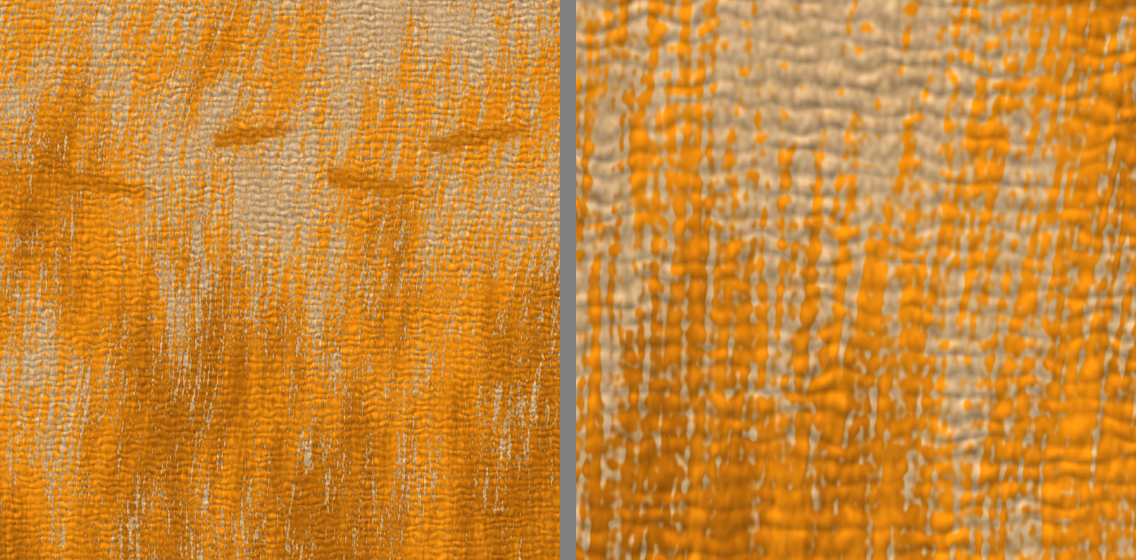
Left, the full canvas; right, a detail of the centre.
This texture is drawn by a WebGL 1 fragment shader. Its source:

```glsl
precision highp float;
uniform vec2 u_resolution;

#define THREADS vec2(82.0, 77.0)
#define RELIEF 0.22
#define LEAN 0.09
#define BARE_BIAS -0.10
#define BARE_RISE 0.52
#define GRIT 0.65
#define STROKES 4
#define BRIGHT_PAINT vec3(0.895, 0.53, 0.065)
#define DARK_PAINT vec3(0.69, 0.39, 0.045)
#define PALE_CANVAS vec3(0.80, 0.68, 0.53)
#define TAN_CANVAS vec3(0.73, 0.585, 0.41)

const float PI = 3.14159;

float hash(vec2 p) {
  return fract(sin(dot(p, vec2(127.1, 311.7))) * 43758.5);
}

float cornerSlope(vec2 cell, vec2 offset) {
  float angle = 2.0 * PI * hash(cell);
  return dot(vec2(cos(angle), sin(angle)), offset);
}

// Gradient noise, roughly -0.7 to 0.7
float noise(vec2 p) {
  vec2 i = floor(p);
  vec2 f = p - i;
  vec2 u = f * f * f * (f * (f * 6.0 - 15.0) + 10.0);
  vec2 e = vec2(1.0, 0.0);
  float low = mix(cornerSlope(i, f), cornerSlope(i + e.xy, f - e.xy), u.x);
  float high = mix(cornerSlope(i + e.yx, f - e.yx), cornerSlope(i + e.xx, f - e.xx), u.x);
  return mix(low, high, u.y);
}

// Height of a soft plain weave, one thread per unit
float weaveHeight(vec2 q) {
  vec2 thread = floor(q);
  vec2 profile = abs(sin(PI * q));
  float weft = profile.y * (0.6 + 0.4 * sin(PI * (q.x + thread.y)));
  float warp = profile.x * (0.4 - 0.4 * sin(PI * (q.y + thread.x)));
  return sqrt(weft * weft + 0.6 * warp * warp);
}

// Opacity of short, dry, nearly level brush marks
float levelStrokes(vec2 uv) {
  float opacity = 0.0;
  for (int i = 0; i < STROKES; i++) {
    float id = float(i);
    vec2 center = vec2(0.20 + 0.22 * id + 0.06 * hash(vec2(id, 3.0)),
                       0.66 + 0.09 * mod(id, 2.0) + 0.03 * hash(vec2(id, 7.0)));
    float tilt = mix(-0.16, 0.18, mod(id, 2.0));
    float halfLength = mix(0.07, 0.11, hash(vec2(id, 17.0)));
    vec2 d = uv - center;
    d.y -= tilt * d.x;
    float along = d.x / halfLength;
    float ragged = 0.012 * noise(uv * vec2(45.0, 130.0) + id * 9.0);
    float width = 0.014 - 0.004 * along;
    float body = 1.0 - smoothstep(width - 0.006, width + 0.003, abs(d.y) + ragged);
    float ends = smoothstep(-1.05, -0.95, along) * (1.0 - smoothstep(0.2, 1.1, along));
    opacity = max(opacity, body * ends);
  }
  return opacity;
}

void main() {
  vec2 uv = gl_FragCoord.xy / u_resolution;

  // Uneven canvas weave, lit from the upper left
  vec2 sag = vec2(noise(uv * 3.0 + 5.0), noise(uv * 3.5 + 19.0));
  vec2 wobble = vec2(noise(uv * 48.0), noise(uv * 44.0 + 40.0));
  vec2 q = (uv + 0.016 * sag) * THREADS + 0.7 * wobble;
  float height = weaveHeight(q);
  float slope = height - weaveHeight(q + vec2(-0.22, 0.32));
  float clogging = clamp(0.85 + 0.9 * noise(uv * 22.0 + 77.0), 0.4, 1.3);

  // Brush coordinates, with a lean that drifts over the canvas
  float bend = 0.05 * noise(uv * vec2(3.0, 2.0) + 8.0);
  vec2 brush = vec2(uv.x - LEAN * uv.y * (0.3 + uv.y) + bend, uv.y);
  float bristles = 0.75 * noise(brush * vec2(175.0, 13.0))
                 + 0.50 * noise(brush * vec2(90.0, 8.0) + 31.0)
                 + 0.45 * noise(brush * vec2(240.0, 38.0) + 11.0);
  float grain = noise(uv * vec2(235.0, 170.0) + 3.0);
  float speck = noise(uv * vec2(150.0, 105.0) + 90.0);

  // Broken paint coverage
  float patches = 0.75 * noise(brush * vec2(5.5, 2.8) + 13.7)
                + 0.50 * noise(brush * vec2(15.0, 5.5) + 47.0);
  float field = bristles + patches + GRIT * (0.6 * grain + 0.6 * speck)
              + 0.35 * (0.5 - height) + BARE_BIAS + BARE_RISE * (uv.y - 0.5);
  float bare = smoothstep(-0.20, 0.30, field);

  // Paint thickness and canvas tone
  float depth = 0.8 * noise(brush * vec2(4.5, 2.2) + 71.0)
              + 0.5 * noise(brush * vec2(38.0, 6.0) + 23.0)
              + 0.45 * bristles + 0.4 * speck + 0.45 * (0.50 - uv.y);
  vec3 paint = mix(BRIGHT_PAINT, DARK_PAINT, smoothstep(-0.30, 0.45, depth));
  float paleness = 0.6 + 0.6 * noise(brush * vec2(30.0, 12.0) + 60.0) + 0.5 * grain;
  vec3 canvas = mix(TAN_CANVAS, PALE_CANVAS, clamp(paleness, 0.0, 1.0));
  vec3 color = mix(paint, canvas, 0.96 * bare);

  // Dark marks laid over the vertical brushing
  float mark = levelStrokes(uv);
  color = mix(color, mix(DARK_PAINT, BRIGHT_PAINT, 0.25 + 0.5 * speck), 0.85 * mark);

  float shade = RELIEF * slope + 0.13 * (height - 0.55);
  float light = 1.0 + clogging * shade + 0.08 * grain + 0.05 * speck;
  gl_FragColor = vec4(clamp(color * light, 0.0, 1.0), 1.0);
}
```
